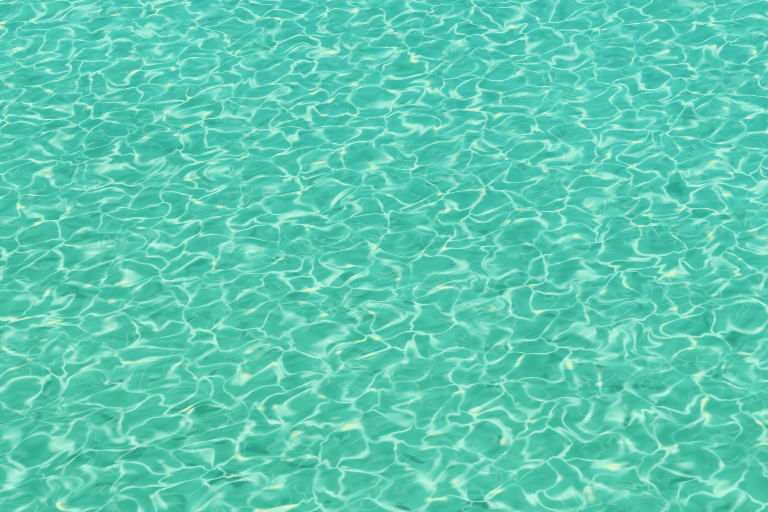
This texture is drawn by a Shadertoy shader. Its source:

```glsl
// Sunlit shallow turquoise water with a net of bright caustic lines, seen at a slant.

const vec3 DEEP = vec3(0.18, 0.66, 0.54);
const vec3 SHALLOW = vec3(0.33, 0.80, 0.69);
const vec3 CAUSTIC = vec3(0.70, 0.95, 0.86);
const vec3 GLINT = vec3(0.88, 0.97, 0.80);
const vec3 SHADOW = vec3(0.10, 0.54, 0.43);
const vec3 SKY_TINT = vec3(-0.01, 0.015, 0.06);

vec2 hash2(vec2 p) {
    vec3 q = fract(p.xyx * vec3(0.1031, 0.1030, 0.0973));
    q += dot(q, q.yzx + 33.33);
    return fract((q.xx + q.yz) * q.zy);
}

float cornerSlope(vec2 corner, vec2 offset) {
    float angle = 6.2832 * hash2(corner).x;
    return dot(vec2(cos(angle), sin(angle)), offset);
}

// Gradient noise, roughly -0.6 to 0.6
float gradientNoise(vec2 p) {
    vec2 i = floor(p), f = p - i;
    vec2 u = f * f * f * (f * (f * 6.0 - 15.0) + 10.0);
    vec2 e = vec2(1.0, 0.0);
    float low = mix(cornerSlope(i, f), cornerSlope(i + e.xy, f - e.xy), u.x);
    float high = mix(cornerSlope(i + e.yx, f - e.yx), cornerSlope(i + e.xx, f - e.xx), u.x);
    return mix(low, high, u.y);
}

vec2 warp(vec2 p, float frequency, float amount) {
    vec2 q = p * frequency;
    return p + amount * vec2(gradientNoise(q + 17.3), gradientNoise(q + 71.9));
}

// Distance to the nearest border between irregular cells
float cellBorder(vec2 p) {
    vec2 cell = floor(p), f = p - cell;
    vec2 nearest = vec2(0.0), nearestCell = vec2(0.0);
    float best = 8.0;
    for (int y = -1; y <= 1; y++)
    for (int x = -1; x <= 1; x++) {
        vec2 g = vec2(x, y);
        vec2 r = g + hash2(cell + g) - f;
        if (dot(r, r) < best) {
            best = dot(r, r);
            nearest = r;
            nearestCell = g;
        }
    }
    float border = 8.0;
    for (int y = -2; y <= 2; y++)
    for (int x = -2; x <= 2; x++) {
        vec2 g = nearestCell + vec2(x, y);
        vec2 r = g + hash2(cell + g) - f;
        vec2 gap = r - nearest;
        if (dot(gap, gap) > 0.0001)
            border = min(border, dot(0.5 * (nearest + r), normalize(gap)));
    }
    return border;
}

// Soft-edged line of light along the borders, fading in and out
float causticLine(float border, float width, float strength) {
    float line = 1.0 - smoothstep(0.0, width, border);
    return line * clamp(strength, 0.0, 1.0);
}

// Canvas to water surface: cells shrink and flatten towards the top
vec2 waterPlane(vec2 uv, float aspect) {
    float x = uv.x - 0.5 * aspect;
    float y = uv.y - 0.13 * x;
    return vec2(x * (13.0 + 6.0 * uv.y), 20.0 * y + 10.0 * y * y) + 60.0;
}

void mainImage(out vec4 fragColor, in vec2 fragCoord) {
    vec2 uv = fragCoord / iResolution.y;
    float aspect = iResolution.x / iResolution.y;
    vec2 water = waterPlane(uv, aspect);

    // Two caustic nets, one main and one finer and fainter
    vec2 mainPos = warp(warp(water, 0.8, 0.9), 2.3, 0.3);
    vec2 finePos = warp(warp(water * 1.6 + 23.0, 0.7, 1.2), 2.0, 0.4);
    float patches = gradientNoise(water * 0.55 + 9.0);
    float detail = gradientNoise(water * 1.7 + 41.0);
    float border = cellBorder(mainPos);
    float lines = causticLine(border, 0.13 + 0.10 * detail, 0.68 + 0.8 * patches + 0.9 * detail);
    float fineLines = causticLine(cellBorder(finePos), 0.17, 0.28 - 0.7 * patches + 0.9 * detail);
    float glow = exp(-6.0 * border);

    // Body of the water: broad swell, ripples and light scattered near the lines
    float swell = gradientNoise(uv * vec2(3.0, 5.0) + 5.0);
    float ripple = gradientNoise(warp(water, 1.1, 0.8) * vec2(1.3, 2.4) + 83.0);
    float shade = 0.46 + 0.30 * swell + 0.55 * ripple + 0.50 * glow;
    vec3 color = mix(DEEP, SHALLOW, clamp(shade, 0.0, 1.2));
    float distanceTint = smoothstep(0.1, 1.1, uv.y + 0.25 * (uv.x / aspect - 0.5));
    color += SKY_TINT * distanceTint;

    // Small dark marks on the bed, mostly in the lower part
    float marks = gradientNoise(warp(water, 1.5, 0.6) * vec2(1.1, 1.7) + 130.0);
    color = mix(color, SHADOW, 0.6 * smoothstep(0.28, 0.52, marks) * (1.0 - 0.7 * uv.y));

    // Light: nets, then rare warm glints where the surface mirrors the sun
    color = mix(color, CAUSTIC, clamp(0.85 * lines + 0.45 * fineLines, 0.0, 1.0));
    float sparkle = gradientNoise(water * vec2(1.4, 2.2) + 200.0);
    float glint = smoothstep(0.30, 0.50, sparkle) * smoothstep(0.25, 0.0, border);
    color = mix(color, GLINT, 0.8 * glint);

    fragColor = vec4(clamp(color, 0.0, 1.0), 1.0);
}
```
